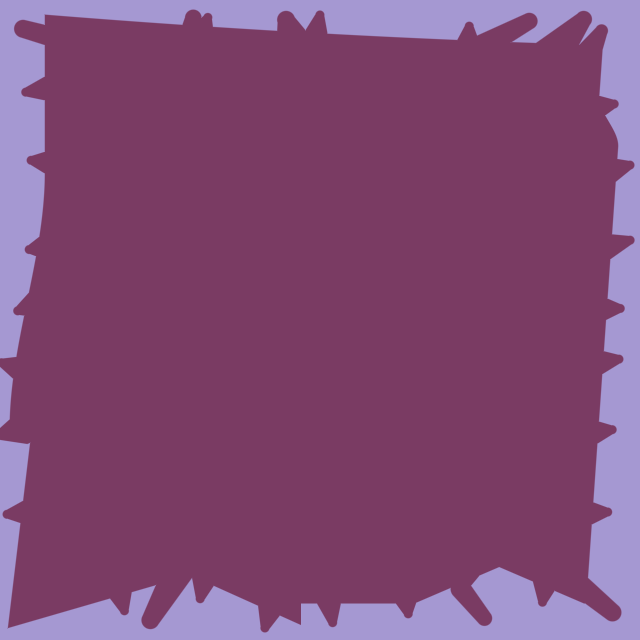
Reproduce this background procedurally as a WebGL 2 fragment shader.

```glsl
#version 300 es
precision highp float;
// Draws a flat plum panel with ragged, spiky edges on a lavender ground.

uniform vec2 u_resolution;
out vec4 fragColor;

float hash(vec2 p) {
    return fract(sin(dot(p, vec2(127.1, 311.7))) * 43758.5453);
}

// Rounded spike that narrows from its root to its tip
float spike(vec2 p, vec2 root, vec2 tip, float rootRadius, float tipRadius) {
    vec2 axis = tip - root;
    float h = clamp(dot(p - root, axis) / dot(axis, axis), 0.0, 1.0);
    return length(p - root - axis * h) - mix(rootRadius, tipRadius, h);
}

// Position along a side, and depth inward from that side of the canvas
vec2 sideCoords(int side, vec2 p) {
    if (side == 0) return p;
    if (side == 1) return vec2(p.y, 1.0 - p.x);
    if (side == 2) return vec2(p.x, 1.0 - p.y);
    return vec2(p.y, p.x);
}

// Inset of the panel edge: bottom, right, top, left
float edgeInset(int side, float t) {
    if (side == 0) {
        float rise = 0.015 + 0.29 * t;
        float fall = 0.1 - 0.45 * (t - 0.3);
        float peak = max(0.057, 0.114 - 0.43 * abs(t - 0.78));
        return t < 0.47 ? min(rise, fall) : peak;
    }
    if (side == 1) return 0.088 - 0.07 * t + 0.035 * smoothstep(0.77, 0.85, t);
    if (side == 2) return 0.017 + 0.085 * t - 0.03 * t * t;
    return t < 0.33 ? 0.01 + 0.12 * t : 0.015 + 0.055 * smoothstep(0.33, 0.73, t);
}

float panel(vec2 p) {
    // Uneven body
    float d = -1.0;
    for (int side = 0; side < 4; side++) {
        vec2 q = sideCoords(side, p);
        d = max(d, edgeInset(side, q.x) - q.y);
    }

    // Scattered small spikes along each side
    for (int side = 0; side < 4; side++) {
        vec2 q = sideCoords(side, p);
        float count = side == 2 ? 3.0 : 7.0;
        for (float i = 0.0; i < count; i++) {
            vec2 seed = vec2(i, float(side) + 3.0);
            float t = 0.15 + 0.75 * (i + 0.3 + 0.4 * hash(seed)) / count;
            float inset = edgeInset(side, t);
            float lean = 0.03 * (hash(seed + 17.0) - 0.5);
            float reach = 0.012 + 0.018 * hash(seed + 31.0);
            d = min(d, spike(q, vec2(t, inset + 0.02), vec2(t + lean, inset - reach), 0.026, 0.007));
        }
    }

    // Long corner spikes
    d = min(d, spike(p, vec2(0.09, 0.94), vec2(0.036, 0.955), 0.016, 0.014));
    d = min(d, spike(p, vec2(0.90, 0.09), vec2(0.957, 0.043), 0.018, 0.014));
    d = min(d, spike(p, vec2(0.85, 0.90), vec2(0.912, 0.970), 0.035, 0.013));
    d = min(d, spike(p, vec2(0.91, 0.90), vec2(0.940, 0.952), 0.025, 0.010));

    // Larger spikes at the top and bottom
    d = min(d, spike(p, vec2(0.74, 0.92), vec2(0.827, 0.967), 0.020, 0.013));
    d = min(d, spike(p, vec2(0.46, 0.93), vec2(0.447, 0.969), 0.030, 0.014));
    d = min(d, spike(p, vec2(0.30, 0.94), vec2(0.302, 0.972), 0.022, 0.013));
    d = min(d, spike(p, vec2(0.28, 0.11), vec2(0.235, 0.031), 0.024, 0.014));
    d = min(d, spike(p, vec2(0.72, 0.08), vec2(0.757, 0.034), 0.016, 0.012));
    return d;
}

void main() {
    vec2 p = gl_FragCoord.xy / u_resolution;
    float softness = 0.8 / min(u_resolution.x, u_resolution.y);
    vec3 lavender = vec3(0.647, 0.596, 0.824);
    vec3 plum = vec3(0.478, 0.231, 0.388);
    float ground = smoothstep(-softness, softness, panel(p));
    fragColor = vec4(mix(plum, lavender, ground), 1.0);
}
```
